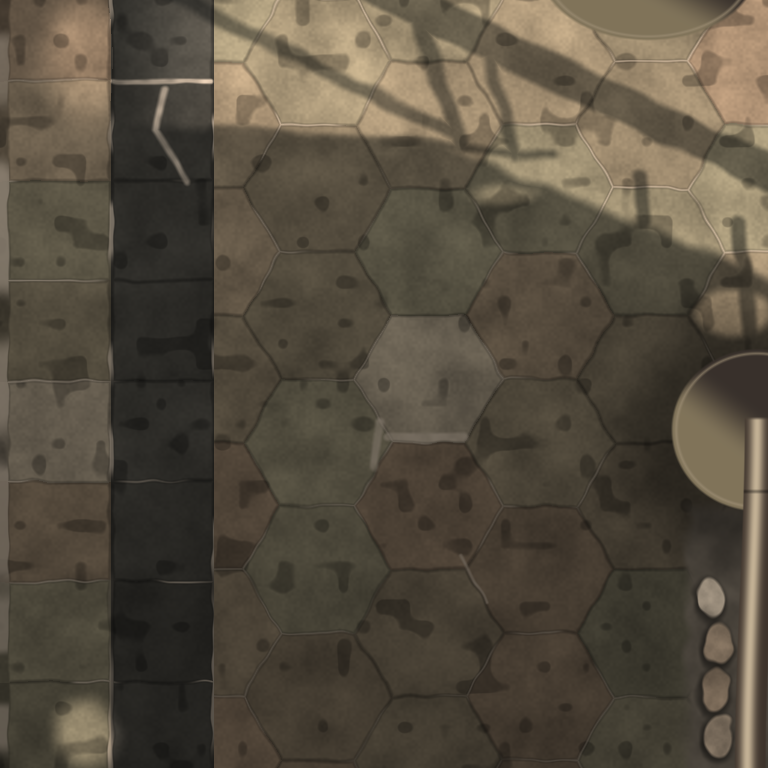
Write a three.js fragment shader that draws this texture.

```glsl
// Worn courtyard floor: two strips of square tiles beside flat-topped hexagon
// tiles, crossed by sunlight and railing shadows, with a metal stand and pebbles.
// Tiles come from lattices, wear from value noise, light from soft distances.
varying vec2 vUv;

const vec2 HEX_ORIGIN = vec2(0.5586, 0.5065);
const vec2 HEX_PITCH = vec2(0.1447, 0.1654);  // column step, tile height
const float SQUARE_PITCH = 0.1306;
const vec3 CLAY = vec3(0.335, 0.285, 0.232);
const vec3 OLIVE = vec3(0.305, 0.290, 0.235);
const vec3 SLATE = vec3(0.165, 0.160, 0.145);
const vec3 MORTAR = vec3(0.50, 0.46, 0.41);
const vec3 SUN = vec3(2.15, 2.08, 2.04);

float hash(vec2 p) {
  vec3 q = fract(vec3(p.xyx) * 0.1031);
  q += dot(q, q.yzx + 33.33);
  return fract((q.x + q.y) * q.z);
}

float noise(vec2 p) {
  vec2 i = floor(p), f = fract(p);
  f = f * f * (3.0 - 2.0 * f);
  return mix(mix(hash(i), hash(i + vec2(1, 0)), f.x),
             mix(hash(i + vec2(0, 1)), hash(i + vec2(1, 1)), f.x), f.y);
}

float fbm(vec2 p) {
  float sum = 0.0, amp = 0.5;
  for (int i = 0; i < 4; i++) {
    sum += amp * noise(p);
    p = p * 2.03 + 17.0;
    amp *= 0.5;
  }
  return sum;
}

// Coverage of a soft-edged capsule, disc or one-sided limit.
float below(float d, float soft) { return 1.0 - smoothstep(-soft, soft, d); }

float bar(vec2 p, vec2 a, vec2 b, float halfWidth, float soft) {
  vec2 d = b - a;
  float t = clamp(dot(p - a, d) / dot(d, d), 0.0, 1.0);
  return below(length(p - a - d * t) - halfWidth, soft);
}

float oval(vec2 p, vec2 c, vec2 r, float soft) {
  return below((length((p - c) / r) - 1.0) * min(r.x, r.y), soft);
}

// xy: tile index, z: distance to the joint in canvas units
vec3 hexTile(vec2 uv) {
  vec2 p = (uv - HEX_ORIGIN) / HEX_PITCH * vec2(0.866, 1.0);
  vec2 s = vec2(1.732, 1.0);
  vec2 a = mod(p + 0.5 * s, s) - 0.5 * s, b = mod(p, s) - 0.5 * s;
  vec2 q = dot(a, a) < dot(b, b) ? a : b;
  float edge = 0.5 - max(abs(q.y), dot(abs(q), vec2(0.866, 0.5)));
  return vec3(floor((p - q) / vec2(0.866, 0.5) + 0.5), edge * HEX_PITCH.y);
}

vec3 squareTile(vec2 uv, float centre, float halfWidth) {
  float y = (uv.y - 0.112) / SQUARE_PITCH;
  float edge = min((0.5 - abs(fract(y) - 0.5)) * SQUARE_PITCH, halfWidth - abs(uv.x - centre));
  return vec3(centre * 100.0, floor(y), edge);
}

vec3 floorColour(vec2 uv) {
  vec2 w = uv + 0.005 * (vec2(noise(uv * 45.0), noise(uv * 45.0 + 9.0)) - 0.5);
  float isHex = step(0.279, uv.x), isSlate = step(0.1445, uv.x) * (1.0 - isHex);
  vec3 tile = isHex > 0.5 ? hexTile(w) : isSlate > 0.5 ? squareTile(w, 0.212, 0.0655) : squareTile(w, 0.0765, 0.0665);
  float seed = hash(tile.xy + 40.0);
  vec3 col = mix(mix(CLAY, OLIVE, seed), SLATE, isSlate) * (0.92 + 0.16 * hash(tile.xy + 71.0));
  float pale = isHex * step(length(tile.xy), 0.5) + (1.0 - isHex - isSlate) * (1.0 - step(0.5, abs(tile.y - 2.0)));
  col = mix(col, vec3(0.40, 0.365, 0.315), 0.75 * pale);
  col *= 0.78 + 0.45 * fbm(uv * 22.0) + 0.08 * (noise(uv * 260.0) - 0.5);
  col *= 1.0 - 0.25 * smoothstep(0.74, 0.85, noise(uv * 38.0 + 5.0));

  // Thin dark joints, chalky where mortar survives
  float chalk = smoothstep(0.42, 0.72, noise(uv * 17.0 + 3.0));
  chalk *= mix(0.75, 0.5, isHex);
  col = mix(col, col * 0.62, 0.75 * below(tile.z - 0.0022, 0.0022));
  col = mix(col, MORTAR, chalk * below(tile.z - 0.0012, 0.0014));
  float crack = bar(w, vec2(0.215, 0.885), vec2(0.202, 0.83), 0.004, 0.003);
  crack = max(crack, bar(w, vec2(0.202, 0.83), vec2(0.242, 0.765), 0.004, 0.003));
  crack = max(crack, bar(w, vec2(0.148, 0.895), vec2(0.276, 0.895), 0.003, 0.002));
  crack = max(crack, bar(w, vec2(0.505, 0.431), vec2(0.605, 0.431), 0.006, 0.003));
  crack = max(crack, bar(w, vec2(0.494, 0.45), vec2(0.487, 0.392), 0.005, 0.003));
  crack = max(crack, bar(w, vec2(0.60, 0.275), vec2(0.635, 0.215), 0.002, 0.002));
  return mix(col, MORTAR, crack * (0.5 + 0.4 * noise(uv * 90.0)));
}

float sunlight(vec2 uv) {
  vec2 p = uv + 0.008 * (vec2(noise(uv * 28.0), noise(uv * 28.0 + 4.0)) - 0.5);
  float limit = min(0.845 - 0.05 * p.x, 0.80 - 0.40 * (p.x - 0.6));
  float lit = below(limit - p.y, 0.010) * smoothstep(0.14, 0.29, p.x);
  float rails = bar(p, vec2(0.48, 1.02), vec2(1.03, 0.76), 0.023, 0.005);
  rails = max(rails, bar(p, vec2(0.20, 1.02), vec2(0.60, 0.82), 0.009, 0.006));
  rails = max(rails, bar(p, vec2(0.28, 0.83), vec2(0.72, 0.797), 0.006, 0.007));
  rails = max(rails, bar(p, vec2(0.545, 0.98), vec2(0.60, 0.81), 0.011, 0.006));
  rails = max(rails, bar(p, vec2(0.635, 0.93), vec2(0.672, 0.80), 0.008, 0.006));
  rails = max(rails, bar(p, vec2(0.835, 0.77), vec2(0.835, 0.71), 0.009, 0.005));
  lit = max(lit, oval(p, vec2(0.955, 0.592), vec2(0.05, 0.033), 0.008));
  rails = max(rails, bar(p, vec2(0.962, 0.71), vec2(0.98, 0.56), 0.010, 0.005));
  lit *= 1.0 - 0.85 * rails;
  float spill = oval(p, vec2(0.115, 0.925), vec2(0.05, 0.07), 0.03) * step(p.x, 0.143);
  spill = max(spill, oval(p, vec2(0.115, 0.045), vec2(0.038, 0.042), 0.018));
  return max(lit, 0.85 * max(spill, oval(p, vec2(0.655, 0.748), vec2(0.035, 0.012), 0.008)));
}

// Polished disc with a bright rim and a banded reflection
vec3 metalDisc(vec3 under, vec2 p, vec2 c, vec2 r) {
  vec2 q = (p - c) / r;
  vec3 col = mix(vec3(0.22, 0.19, 0.17), vec3(0.50, 0.45, 0.35), smoothstep(0.3, -0.5, q.y + q.x * 0.8));
  col = mix(col, vec3(0.62, 0.56, 0.46), 0.6 * below(abs(length(q) - 0.95) - 0.015, 0.02));
  return mix(under, col, oval(p, c, r, 0.002));
}

void main() {
  vec2 uv = vUv;
  vec3 col = floorColour(uv);
  float cement = smoothstep(0.895, 0.915, uv.x + 0.02 * noise(uv * 40.0)) * below(uv.y - 0.34, 0.012);
  col = mix(col, vec3(0.36, 0.33, 0.29) * (0.8 + 0.4 * fbm(uv * 35.0)), cement);
  float shade = mix(0.84, 1.14, smoothstep(0.05, 0.85, uv.y)) * mix(1.05, 0.92, uv.x);
  col *= mix(vec3(shade), SUN, sunlight(uv));
  col *= 1.0 - 0.35 * oval(uv, vec2(0.965, 0.43), vec2(0.15, 0.16), 0.05);

  for (int i = 0; i < 4; i++) {
    float k = float(i), r = hash(vec2(k, 8.0));
    vec2 c = vec2(0.924 + 0.015 * r, 0.222 - 0.06 * k);
    vec2 p = uv + 0.007 * (noise(uv * 60.0) - 0.5);
    col *= 1.0 - 0.45 * oval(p, c - vec2(0.002, 0.004), vec2(0.022, 0.031), 0.005);
    vec3 stone = mix(vec3(0.43, 0.36, 0.29), vec3(0.60, 0.56, 0.50), hash(vec2(k, 3.0)));
    col = mix(col, stone * (0.75 + 0.5 * fbm(uv * 50.0)), oval(p, c, vec2(0.018, 0.027), 0.002));
  }

  // Metal stand: upper bowl, foot and pole
  col = metalDisc(col, uv, vec2(0.844, 1.04), vec2(0.14, 0.092));
  col = metalDisc(col, uv, vec2(0.986, 0.44), vec2(0.111, 0.105));
  float left = mix(0.957, 0.970, smoothstep(0.0, 0.46, uv.y));
  float across = (uv.x - left) / 0.04;
  vec3 pole = mix(vec3(0.24, 0.20, 0.17), vec3(0.76, 0.69, 0.58), exp(-18.0 * (across - 0.4) * (across - 0.4)));
  pole *= 1.0 - 0.35 * below(abs(uv.y - 0.36) - 0.002, 0.002);
  col = mix(col, pole, below(left - uv.x, 0.0015) * below(uv.x - left - 0.04, 0.0015) * below(uv.y - 0.455, 0.003));
  gl_FragColor = vec4(clamp(col, 0.0, 1.0), 1.0);
}
```
